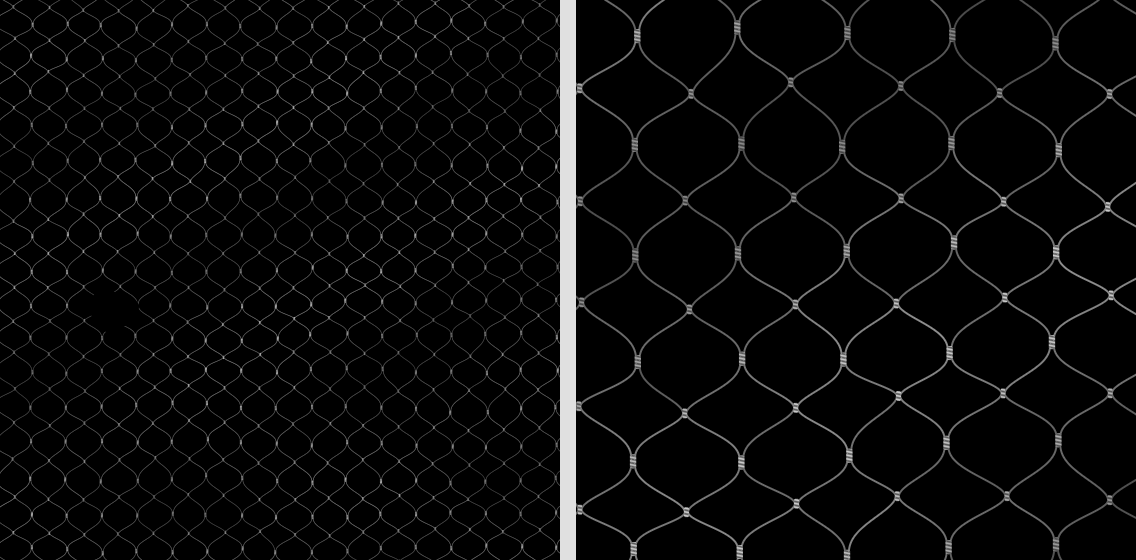
Left: the whole. Right: its middle third, enlarged.
This pattern is drawn by a three.js fragment shader. Its source:

```glsl
// Knotted wire netting, 16 by 16 ogee meshes in grey on black, with one torn hole.
varying vec2 vUv;

vec2 hash2(vec2 c) {
  return fract(sin(vec2(dot(c, vec2(127.1, 311.7)), dot(c, vec2(269.5, 183.3)))) * 43758.5) - 0.5;
}

// Knots sit on the lattice points whose coordinates have an odd sum.
vec2 knotPosition(vec2 c) {
  vec2 p = (c - vec2(0.2, 0.33)) / 32.0;
  p.y += 0.005 * cos(13.4 * p.y + 1.6 + 1.2 * sin(5.0 * p.x))
       + 0.0025 * sin(19.0 * p.x + 7.0 * p.y);
  return p + hash2(c) * vec2(0.005, 0.007);
}

// Distance to the S-shaped strand that crosses one lattice cell.
float strandDistance(vec2 p, vec2 cell) {
  float rising = mod(cell.x + cell.y, 2.0);
  vec2 left = knotPosition(cell + vec2(0.0, 1.0 - rising)) + vec2(0.001, 0.0);
  vec2 right = knotPosition(cell + vec2(1.0, rising)) - vec2(0.001, 0.0);

  // The bend is wide at even columns and tight at odd ones.
  float odd = mod(cell.x, 2.0);
  vec2 wide = mix(left, right, odd);
  vec2 span = mix(right, left, odd) - wide;
  float t = clamp((p.y - wide.y) / span.y, 0.0, 1.0);
  float u = pow(t, 1.4);
  float slope = 8.4 * u * (1.0 - u) * pow(t, 0.4) * span.x / span.y;
  vec2 offset = p - wide - span * vec2(u * u * (3.0 - 2.0 * u), t);
  offset.x /= sqrt(1.0 + slope * slope);
  return length(offset);
}

// Share of a pixel covered by a line, also when it is thinner than the pixel.
float lineCoverage(float d, float halfWidth, float pixel) {
  return clamp((halfWidth - d) / pixel + 0.5, 0.0, 1.0)
       - clamp((-halfWidth - d) / pixel + 0.5, 0.0, 1.0);
}

// Coiled binding around two touching strands.
float knotLight(vec2 p, vec2 c, float pixel) {
  vec2 d = p - knotPosition(c);
  vec2 size = mix(vec2(0.0019, 0.0042), vec2(0.0015, 0.003), mod(c.x, 2.0));
  vec2 q = abs(d) - size + 0.001;
  float box = length(max(q, 0.0)) + min(max(q.x, q.y), 0.0) - 0.001;
  float detail = 1.0 - smoothstep(0.0008, 0.0025, pixel);
  float coil = 0.54 + 0.2 * detail * cos(6.2832 * (d.y + 0.2 * d.x) / 0.0022);
  return coil * clamp(0.5 - box / pixel, 0.0, 1.0);
}

// Ragged oval tear: 0 inside, 1 outside.
float tearMask(vec2 p, float pixel) {
  vec2 d = (p - vec2(0.2, 0.446)) / vec2(0.044, 0.037);
  float angle = atan(d.y, d.x);
  float edge = 1.0 + 0.08 * sin(3.0 * angle + 0.6) + 0.05 * sin(7.0 * angle);
  return clamp((length(d) - edge) * 0.04 / pixel + 0.5, 0.0, 1.0);
}

void main() {
  float pixel = max(fwidth(vUv.y), 0.00001);
  vec2 base = floor(vUv * 32.0 + vec2(0.2, 0.33));

  // Slow drift of the shine over the net
  float shine = 0.9 + 0.1 * sin(9.0 * vUv.x + 4.0 * sin(5.0 * vUv.y))
              + 0.08 * sin(17.0 * vUv.y - 11.0 * vUv.x);

  float light = 0.0;
  for (int j = -1; j <= 1; j++) {
    for (int i = -1; i <= 1; i++) {
      vec2 cell = base + vec2(float(i), float(j));
      float tone = 0.45 + 0.14 * hash2(cell + 40.0).x;
      light = max(light, tone * lineCoverage(strandDistance(vUv, cell), 0.00058, pixel));
      if (mod(cell.x + cell.y, 2.0) > 0.5) {
        light = max(light, knotLight(vUv, cell, pixel));
      }
    }
  }
  gl_FragColor = vec4(vec3(light * shine * tearMask(vUv, pixel)), 1.0);
}
```
